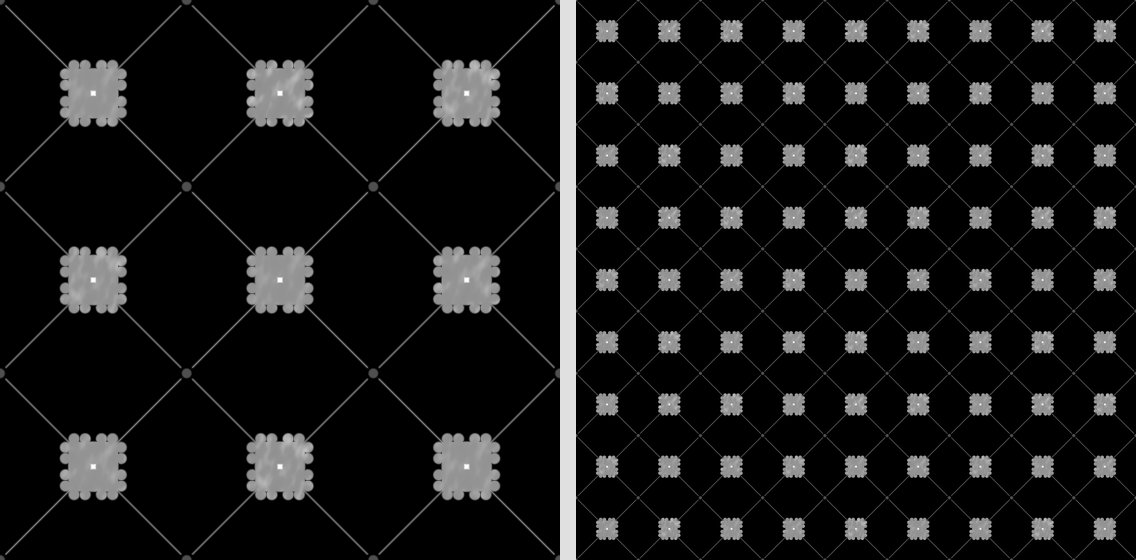
Left, the tile; right, the same tile 3 across and 3 down.
Reproduce this pattern procedurally as a WebGL 2 fragment shader.

```glsl
#version 300 es
precision highp float;
// Black trellis, three by three: grey scalloped squares joined by thin diagonals
// that stop short of small round studs. Each cell is folded into one octant for
// its distance functions; wrapped gradient noise mottles the grey squares.

#define REPEATS 3.0
#define CORE_HALF 0.135     // half side of the square, in cells
#define LOBE_RADIUS 0.030
#define LOBE_HEIGHT 0.149   // lobe centres above the cell centre
#define LINE_HALF 0.0038
#define LINE_END 0.471      // where a diagonal stops before a stud
#define STUD_RADIUS 0.026
#define PIP_HALF 0.013
#define EDGE_SOFTNESS 0.006
#define NOISE_PERIOD 24.0
#define MOTTLE 0.34

uniform vec2 u_resolution;
out vec4 fragColor;

const vec3 GROUND = vec3(0.0);
const vec3 LINE_GREY = vec3(0.54);
const vec3 STUD_GREY = vec3(0.31);
const vec3 MOTIF_GREY = vec3(0.58);
const vec3 PIP_WHITE = vec3(1.0);

float hash(vec2 p) {
    vec3 h = fract(vec3(p.xyx) * vec3(0.1031, 0.1030, 0.0973));
    h += dot(h, h.yzx + 33.33);
    return fract((h.x + h.y) * h.z);
}

// Contribution of one lattice corner, wrapped to the noise period.
float cornerGradient(vec2 corner, vec2 offset) {
    float angle = 6.28319 * hash(mod(corner, NOISE_PERIOD) + 7.0);
    return dot(vec2(cos(angle), sin(angle)), offset);
}

float gradientNoise(vec2 p) {
    vec2 i = floor(p), f = fract(p), e = vec2(1.0, 0.0);
    vec2 w = f * f * f * (f * (f * 6.0 - 15.0) + 10.0);
    float low = mix(cornerGradient(i, f), cornerGradient(i + e.xy, f - e.xy), w.x);
    float high = mix(cornerGradient(i + e.yx, f - e.yx), cornerGradient(i + e.xx, f - e.xx), w.x);
    return mix(low, high, w.y);
}

// Square with four rounded lobes per side; fold holds (minor, major) distances.
float scallopedSquare(vec2 fold) {
    vec2 lobe = vec2(abs(fold.x - 0.0735) - 0.0295, fold.y - LOBE_HEIGHT);
    return min(fold.y - CORE_HALF, length(lobe) - LOBE_RADIUS);
}

float coverage(float dist, float softness) {
    return 1.0 - smoothstep(-softness, softness, dist);
}

void main() {
    vec2 uv = gl_FragCoord.xy / u_resolution;
    vec2 cell = floor(uv * REPEATS);
    vec2 a = abs(fract(uv * REPEATS) - 0.5);
    vec2 fold = vec2(min(a.x, a.y), max(a.x, a.y));
    float softness = max(EDGE_SOFTNESS, 0.75 * REPEATS / min(u_resolution.x, u_resolution.y));

    // Slanted mottling: whole multiples of the period keep it seamless.
    vec2 slant = NOISE_PERIOD * vec2(2.0 * uv.x - uv.y, uv.x + uv.y);
    float cloud = gradientNoise(slant) + 0.4 * gradientNoise(2.0 * slant + 5.0);
    float wear = mix(0.25, 1.0, hash(cell + 3.0)) * mix(0.6, 1.2, smoothstep(0.02, 0.2, length(a)));
    vec3 motif = MOTIF_GREY + MOTTLE * wear * (max(cloud, 0.0) + 0.15 * min(cloud, 0.0));

    // Diagonals and studs, then the motif and its centre pip.
    float diagonal = max((fold.y - fold.x) * 0.7071 - LINE_HALF, fold.y - LINE_END);
    vec3 color = mix(GROUND, LINE_GREY, coverage(diagonal, softness));
    color = mix(color, STUD_GREY, coverage(length(0.5 - a) - STUD_RADIUS, softness));
    color = mix(color, motif, coverage(scallopedSquare(fold), softness));
    color = mix(color, PIP_WHITE, coverage(fold.y - PIP_HALF, softness));
    fragColor = vec4(color, 1.0);
}
```
